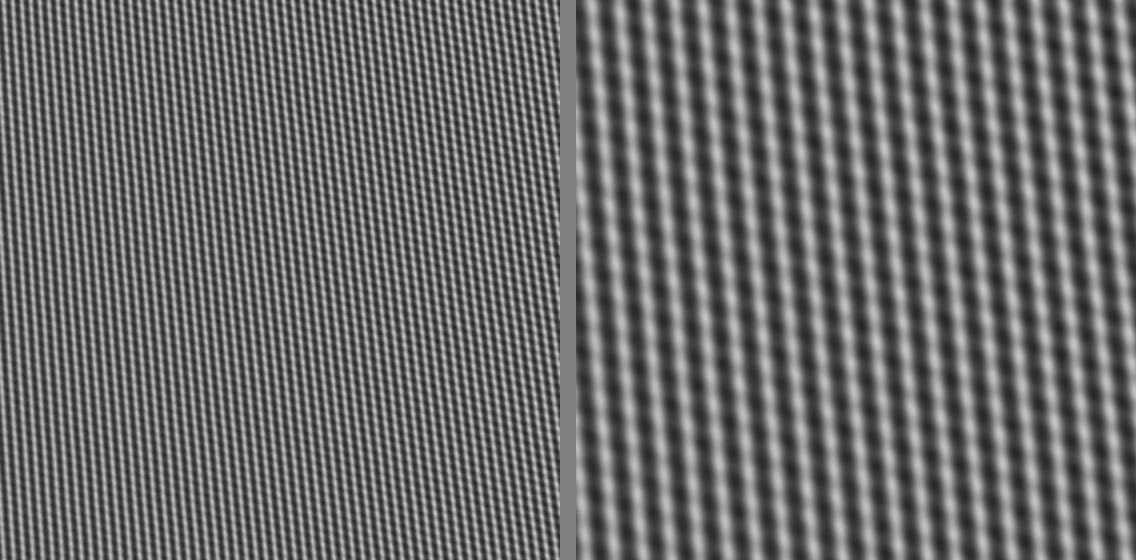
Left, the full canvas; right, a detail of the centre.
Give the GLSL for this pattern, as a Shadertoy shader.

```glsl
// Fine grey corded cloth: about 62 narrow, slightly fanning cords lean across the canvas.
// Cosine waves shape the cords and the slanting rows of beads that cross them;
// gradient noise bends the threads a little and varies their tone.

vec2 hashGradient(vec2 cell) {
    vec2 h = vec2(dot(cell, vec2(127.1, 311.7)), dot(cell, vec2(269.5, 183.3)));
    return 2.0 * fract(sin(h) * 43758.55) - 1.0;
}

float gradientNoise(vec2 p) {
    vec2 cell = floor(p);
    vec2 f = p - cell;
    vec2 w = f * f * f * (f * (f * 6.0 - 15.0) + 10.0);
    float a = dot(hashGradient(cell), f);
    float b = dot(hashGradient(cell + vec2(1, 0)), f - vec2(1, 0));
    float c = dot(hashGradient(cell + vec2(0, 1)), f - vec2(0, 1));
    float d = dot(hashGradient(cell + vec2(1, 1)), f - vec2(1, 1));
    return mix(mix(a, b, w.x), mix(c, d, w.x), w.y);
}

// Cosine wave with one crest per unit of phase
float wave(float phase) {
    return cos(6.28319 * phase);
}

void mainImage(out vec4 fragColor, in vec2 fragCoord) {
    vec2 uv = fragCoord / iResolution.xy;
    float drop = 1.0 - uv.y;

    // Cords lean further to the right towards the right edge
    float cordPhase = 62.0 * (uv.x - drop * (0.065 + 0.07 * uv.x)) - 0.4;
    cordPhase += 0.04 * gradientNoise(uv * vec2(9.0, 14.0));

    // Rows of beads fall gently to the right
    float beadPhase = 60.0 * (drop - 0.3 * uv.x);
    beadPhase += 0.12 * gradientNoise(uv * 11.0 + 5.0);

    // Beads stand out most towards the upper right
    float relief = mix(0.045, 0.095, smoothstep(0.0, 1.5, uv.x + 0.5 * uv.y));
    float cord = wave(cordPhase);
    float tone = 0.42 + 0.24 * cord + 0.025 * wave(2.0 * cordPhase);
    tone += relief * wave(beadPhase) * (0.8 + 0.2 * cord);

    // Uneven yarn and fine grain
    tone += 0.015 * gradientNoise(uv * vec2(62.0, 40.0));
    tone += 0.04 * gradientNoise(uv * 150.0);

    fragColor = vec4(vec3(clamp(tone, 0.0, 1.0)), 1.0);
}
```
